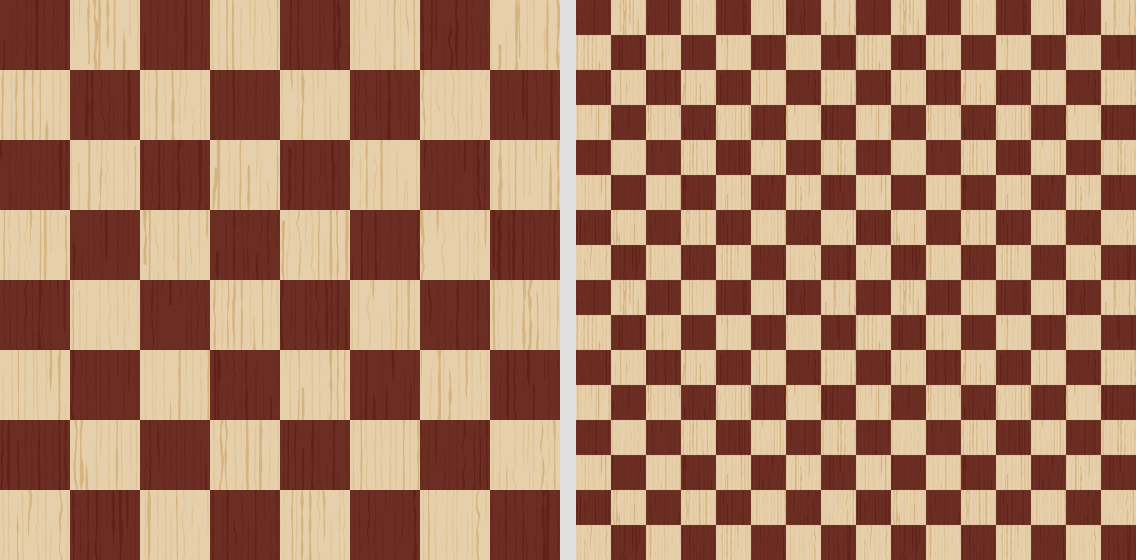
Left: one tile. Right: repeated 2 by 2.
Give the GLSL for this pattern, as a Shadertoy shader.

```glsl
// Wooden checkerboard of light and dark squares with hand-drawn vertical grain
#define SQUARES 8.0
#define GRAIN_LINES 10
#define THIN_WIDTH 0.013
#define WIDE_WIDTH 0.036
#define WANDER 0.012
#define CUT_SHARE 0.3
#define LIGHT_WOOD vec3(0.90, 0.81, 0.67)
#define LIGHT_GRAIN vec3(0.87, 0.765, 0.58)
#define LIGHT_STREAK vec3(0.835, 0.705, 0.50)
#define DARK_WOOD vec3(0.424, 0.18, 0.135)
#define DARK_GRAIN vec3(0.395, 0.15, 0.105)
#define DARK_STREAK vec3(0.375, 0.13, 0.09)

// Integer hash to 0..1
float hash(uint n) {
    n = n * 747796405u + 2891336453u;
    n = ((n >> ((n >> 28u) + 4u)) ^ n) * 277803737u;
    n = (n >> 22u) ^ n;
    return float(n >> 8u) / 16777216.0;
}

// Smooth 1D noise in -1..1, one independent curve per seed
float curve(uint seed, float t) {
    uint knot = uint(t);
    float f = fract(t);
    f = f * f * (3.0 - 2.0 * f);
    return 2.0 * mix(hash(seed + knot), hash(seed + knot + 1u), f) - 1.0;
}

// Square wave of period two with softened steps
vec2 softSquareWave(vec2 p, float px) {
    vec2 edge = 0.5 - abs(fract(p) - 0.5);
    vec2 side = 1.0 - 2.0 * mod(floor(p), 2.0);
    return side * clamp(2.0 * edge / px, 0.0, 1.0);
}

// Coverage of one grain line; uv spans the square
float grainLine(vec2 uv, uint seed, float slot, float streak, float px) {
    // Path: jittered slot, slight lean, occasional strong wander
    float unruly = hash(seed + 1u);
    float sway = WANDER * (0.3 + 2.2 * pow(unruly, 5.0));
    float x = (slot + 0.5 + 0.65 * (hash(seed + 2u) - 0.5)) / float(GRAIN_LINES);
    x += 0.014 * (hash(seed + 3u) - 0.5) * uv.y;
    x += sway * (curve(seed + 16u, uv.y * 5.0) + 0.35 * curve(seed + 32u, uv.y * 11.0));

    // Width: swells along the line
    float width = mix(THIN_WIDTH, WIDE_WIDTH, streak * hash(seed + 4u) + 0.25 * hash(seed + 5u));
    width *= 1.0 + (0.25 + 0.4 * unruly) * curve(seed + 48u, uv.y * 6.0);

    // Ends: some lines stop inside the square, blunt or tapered
    float along = hash(seed + 6u) < 0.5 ? uv.y : 1.0 - uv.y;
    float reach = hash(seed + 7u) < CUT_SHARE ? mix(0.35, 0.95, hash(seed + 8u)) : 2.0;
    float left = reach - along;
    if (hash(seed + 9u) < 0.6) width *= smoothstep(0.0, 0.3, left);

    float body = clamp((0.5 * width - abs(uv.x - x)) / px + 0.5, 0.0, 1.0);
    body *= min(1.0, width / px + 0.1);
    return body * clamp(left / px + 0.5, 0.0, 1.0);
}

void mainImage(out vec4 fragColor, in vec2 fragCoord) {
    vec2 p = fragCoord / iResolution.xy * SQUARES;
    float px = SQUARES / min(iResolution.x, iResolution.y);
    vec2 cell = floor(p);
    vec2 uv = fract(p);

    // Checker: the lower left square is light
    vec2 wave = softSquareWave(p, px);
    float darkness = 0.5 - 0.5 * wave.x * wave.y;
    vec3 color = mix(LIGHT_WOOD, DARK_WOOD, darkness);

    // Grain: every square gets its own set of lines
    uint cellId = uint(cell.x + SQUARES * cell.y);
    for (int i = 0; i < GRAIN_LINES; i++) {
        uint seed = (cellId * uint(GRAIN_LINES) + uint(i)) * 64u;
        float streak = step(0.65, hash(seed));
        vec3 lightInk = mix(LIGHT_GRAIN, LIGHT_STREAK, streak);
        vec3 darkInk = mix(DARK_GRAIN, DARK_STREAK, streak);
        vec3 ink = mix(lightInk, darkInk, darkness);
        color = mix(color, ink, grainLine(uv, seed, float(i), streak, px));
    }
    fragColor = vec4(color, 1.0);
}
```
